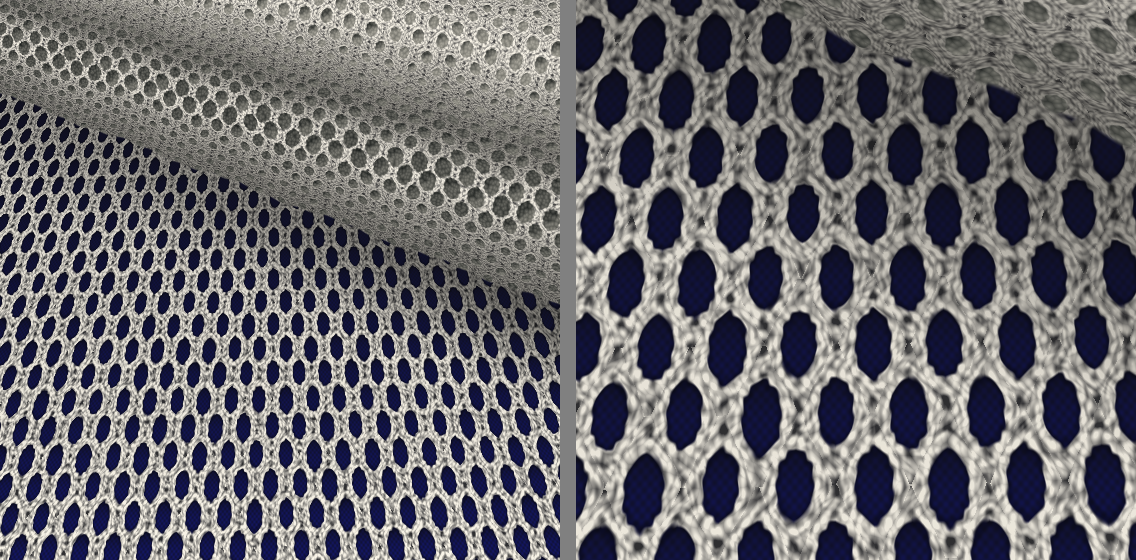
Left: the whole. Right: its middle third, enlarged.
Give the GLSL for this texture, as a three.js fragment shader.

```glsl
// Pale knitted mesh over a blue ground, with a rolled fold of the same mesh lying across the top.
// Both layers use one staggered lattice of oval holes: the flat one is warped by a log perspective,
// the fold by a wave of row pitch. Sines and cellular noise make the yarn.
varying vec2 vUv;

const vec3 YARN_LIGHT = vec3(0.98, 0.96, 0.91);
const vec3 YARN_DARK = vec3(0.18, 0.18, 0.19);
const vec3 GROUND_BLUE = vec3(0.07, 0.08, 0.33);
const vec3 GROUND_SHADE = vec3(0.055, 0.055, 0.085);
const vec3 FOLD_DEEP = vec3(0.16, 0.17, 0.16);
const vec3 FOLD_PALE = vec3(0.62, 0.61, 0.57);

const vec2 PERSPECTIVE = vec2(0.52, 0.69);   // shrink of columns and rows towards the top
const float VANISH_X = 0.51;
const float ROW_TILT = 0.018;
const vec2 FLAT_PITCH = vec2(0.057, 0.0591); // column and row spacing at the bottom
const float ROW_PHASE = 1.41;
const vec2 FLAT_HOLE = vec2(0.24, 0.50);     // hole radii in pitches
const vec2 FOLD_HOLE = vec2(0.32, 0.58);
const float FOLD_COLUMN = 0.038;
const float FOLD_ROWS = 49.0;
const float ROW_SWING = 16.0;
const float FOLD_WAVE = 0.22;                // distance from ridge to ridge
const float RIDGE = 0.13;
const float TAU = 6.28318;

vec2 hash2(vec2 p) {
  return fract(sin(vec2(dot(p, vec2(127.1, 311.7)), dot(p, vec2(269.5, 183.3)))) * 43758.5);
}

float cellular(vec2 p) {
  vec2 cell = floor(p);
  float nearest = 2.0;
  for (int j = -1; j <= 1; j++) {
    for (int i = -1; i <= 1; i++) {
      vec2 c = cell + vec2(float(i), float(j));
      nearest = min(nearest, length(c + hash2(c) - p));
    }
  }
  return nearest;
}

float bump(float x, float centre, float width) {
  float t = (x - centre) / width;
  return exp(-t * t);
}

// Nearest hole of the staggered lattice: distance (1 at the rim), offset, random value
vec4 nearestHole(vec2 g, vec2 radius) {
  vec4 best = vec4(9.0);
  for (int i = 0; i < 2; i++) {
    float k = float(i);
    vec2 q = (g - vec2(0.5, 1.0) * k) / vec2(1.0, 2.0);
    vec2 id = floor(q + 0.5);
    vec2 rnd = hash2(id + 17.0 * k);
    vec2 p = (q - id) * vec2(1.0, 2.0) + (rnd - 0.5) * vec2(0.05, 0.09);
    vec2 e = abs(p) / (radius * (0.93 + 0.14 * rnd.y));
    float d = mix(length(e), max(e.x, e.x * 0.5 + e.y * 0.9), 0.4);
    if (d < best.x) best = vec4(d, p, rnd.x);
  }
  best.x += 0.05 * sin(g.y * 19.0 + 3.0 * sin(g.x * 11.0)); // stitches make the rim uneven
  return best;
}

// Strands that bend round the holes, stitches across them, and a seam above each hole
float yarn(vec4 hole, vec2 g) {
  float strands = sin(hole.x * 16.0 + 1.8 * sin(g.y * 8.0 + g.x * 3.0));
  float stitches = sin(g.y * 20.0 + abs(hole.y) * 28.0);
  float fibre = cellular(vec2(g.x * 9.0 + sin(g.y * 6.0), g.y * 5.5));
  float rim = bump(hole.x, 1.25, 0.17);
  float seam = (1.0 - smoothstep(0.02, 0.09, abs(hole.y))) * smoothstep(0.48, 0.62, abs(hole.z));
  float light = 0.67 + 0.12 * strands + 0.12 * stitches + 0.72 * (0.45 - fibre) + 0.15 * rim;
  return clamp(light - seam * (0.30 + 0.30 * sin(g.y * 16.0)), 0.0, 1.0);
}

vec3 flatMesh(vec2 uv, float below) {
  vec2 depth = 1.0 - PERSPECTIVE * (uv.y - ROW_TILT * (uv.x - 0.5));
  vec2 g = vec2((uv.x - VANISH_X) / depth.x, -log(depth.y) / PERSPECTIVE.y) / FLAT_PITCH;
  g.y -= ROW_PHASE;
  vec4 hole = nearestHole(g, FLAT_HOLE);
  float shadow = mix(mix(0.8, 0.5, uv.x), 1.0, smoothstep(0.0, 0.20, below));
  float light = yarn(hole, g) * mix(1.0, 0.8, uv.y);
  vec3 thread = mix(YARN_DARK, YARN_LIGHT, light) * shadow;

  // Woven ground, shaded by the upper rim of each hole
  float lit = (1.1 - 1.05 * uv.y) * shadow * (1.0 - smoothstep(-0.1, 0.6, hole.z) * 0.5);
  lit *= 0.85 + 0.3 * sin(g.x * 45.0) * sin(g.y * 36.0);
  vec3 ground = mix(GROUND_SHADE, GROUND_BLUE, lit) * (1.0 - 0.35 * smoothstep(0.7, 1.0, hole.x));
  return mix(ground, thread, smoothstep(0.95, 1.09, hole.x));
}

vec3 foldedMesh(vec2 uv, float above) {
  float spread = 0.78 + 0.44 * uv.x;
  float k = above / spread;
  float rows = FOLD_ROWS * k - ROW_SWING * FOLD_WAVE / TAU * sin(TAU * (k - RIDGE) / FOLD_WAVE);
  float column = log(spread - 0.08 * above) / (0.44 * FOLD_COLUMN);
  vec2 g = vec2(column, rows);
  float ridge = bump(k, RIDGE, 0.05) + 0.8 * bump(k, RIDGE + FOLD_WAVE, 0.07);
  float valley = bump(k, 0.215, 0.035);
  float closed = smoothstep(0.20, 0.27, k);
  float open = clamp(0.55 + 0.45 * ridge + 0.25 * valley - 0.2 * closed, 0.5, 1.0);
  vec4 hole = nearestHole(g, FOLD_HOLE * open);

  float shade = 0.67 + 0.31 * ridge - 0.12 * valley + 0.16 * smoothstep(0.25, 0.45, k);
  shade *= mix(0.82, 1.0, smoothstep(0.0, 0.06, k));
  vec3 thread = mix(YARN_DARK, YARN_LIGHT, yarn(hole, g) * 0.85 + 0.13) * shade;

  // Holes show the layer behind, with a dark crescent under the upper rim
  float crescent = smoothstep(-0.1, 0.45, hole.z * 0.8 - hole.y + (hole.w - 0.5) * 0.4);
  float behind = mix(0.25 + 0.35 * hole.w, 0.85, closed) * (1.0 - 0.75 * crescent);
  vec3 inside = mix(FOLD_DEEP, FOLD_PALE, behind + 0.5 * (0.5 - cellular(g * vec2(8.0, 5.0))));
  return mix(inside, thread, smoothstep(0.92, 1.12, hole.x));
}

void main() {
  // The fold edge runs down to the right with a slight ripple
  float edge = 0.833 - 0.38 * vUv.x + 0.003 * sin(vUv.x * 34.0) + 0.0015 * sin(vUv.x * 121.0);
  float above = vUv.y - edge;
  vec3 colour = mix(flatMesh(vUv, -above), foldedMesh(vUv, max(above, 0.0)), smoothstep(-0.002, 0.002, above));
  gl_FragColor = vec4(clamp(colour, 0.0, 1.0), 1.0);
}
```
